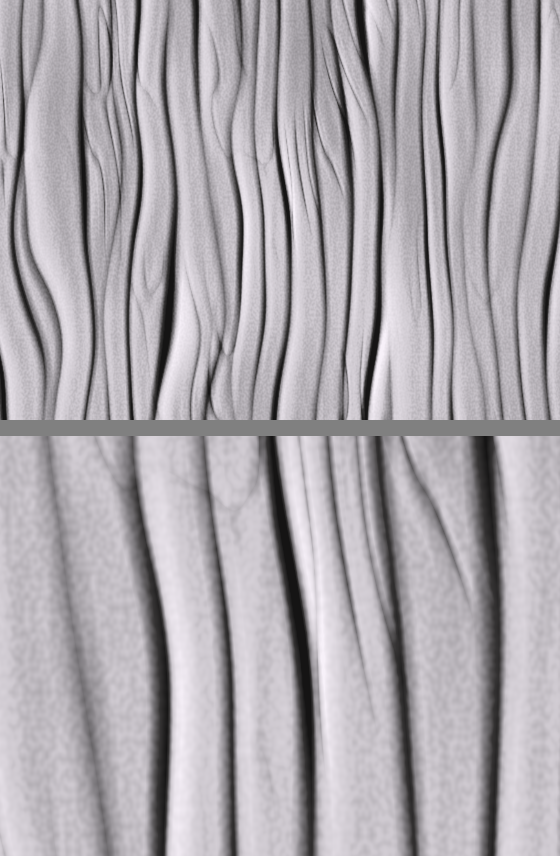
Top: the whole. Bottom: its middle third, enlarged.
This texture is drawn by a Shadertoy shader. Its source:

```glsl
// Crumpled pleated cloth: vertical rounded folds that wander, overlap and merge.
// Each fold is a bump in a height field; the highest bump wins, leaving creases.
// Slope gives light from the left, and curvature darkens creases and lifts ridges.

#define FOLDS 15.0        // folds per canvas height
#define WANDER 0.75       // sideways drift of single folds
#define MERGE 1.15        // how much folds rise and sink along their length
#define WRINKLE 0.20      // depth of small creases
#define BASE_TONE 0.69
#define SIDE_LIGHT 0.42
#define CREASE_DARK 1.05
#define RIDGE_LIGHT 0.60
#define GRAIN 0.075
#define TINT vec3(1.010, 0.985, 1.018)

float hash(vec2 p)
{
    vec3 q = fract(p.xyx * 0.1031);
    q += dot(q, q.yzx + 33.33);
    return fract((q.x + q.y) * q.z);
}

vec2 gradient(vec2 cell)
{
    float angle = 6.28318 * hash(cell + 71.0);
    return vec2(cos(angle), sin(angle));
}

// Gradient noise, roughly -0.6 to 0.6
float noise(vec2 p)
{
    vec2 c = floor(p), f = p - c;
    vec2 u = f * f * f * (f * (f * 6.0 - 15.0) + 10.0);
    vec2 e = vec2(1.0, 0.0);
    float low = mix(dot(gradient(c), f),
                    dot(gradient(c + e.xy), f - e.xy), u.x);
    float high = mix(dot(gradient(c + e.yx), f - e.yx),
                     dot(gradient(c + e.xx), f - e.xx), u.x);
    return mix(low, high, u.y);
}

// Height of the cloth; x counts folds, y is in canvas heights
float clothHeight(vec2 p)
{
    float cell = floor(p.x);
    float top = -10.0;
    for (int k = -2; k <= 2; k++)
    {
        float id = cell + float(k);
        float lane = id * 3.71 + 0.4;
        float center = id + 0.5 + 0.4 * (hash(vec2(id, 3.0)) - 0.5)
                     + WANDER * noise(vec2(lane, p.y * 2.3));
        float width = 0.50 + 0.32 * hash(vec2(id, 9.0))
                    + 0.22 * noise(vec2(lane + 40.3, p.y * 3.1));
        float lift = 0.5 * hash(vec2(id, 17.0))
                   + MERGE * noise(vec2(lane + 90.7, p.y * 1.8));
        // Uneven sides: one flank is steeper than the other
        float skew = 0.35 * (hash(vec2(id, 29.0)) - 0.4);
        float d = p.x - center;
        float t = abs(d) / (width * (1.0 - skew * sign(d)));
        top = max(top, lift - 0.8 * t * t * t);
    }

    // Small slanted creases, gathered in patches
    float patchy = smoothstep(-0.05, 0.35, noise(vec2(p.x * 0.35, p.y * 2.2) + 13.0));
    float ripple = noise(vec2(p.x * 1.3 + p.y * 1.5, p.y * 3.2) + 51.0);
    float crease = max(0.0, 1.0 - abs(ripple) * 7.0);
    float swell = noise(vec2(p.x * 2.1, p.y * 2.7) + 27.0);
    return top + patchy * WRINKLE * (0.7 * swell - crease * crease);
}

void mainImage(out vec4 fragColor, in vec2 fragCoord)
{
    vec2 uv = fragCoord / iResolution.y;

    // Broad warp varies the spacing and bends neighbours together
    vec2 p = vec2(uv.x * FOLDS, uv.y);
    p.x += 1.1 * noise(uv * vec2(4.3, 1.1) + 5.0)
         + 0.25 * noise(uv * vec2(5.0, 3.5) + 33.0);

    // Height samples for slope and for narrow and wide curvature
    vec2 nearStep = vec2(0.08, 0.0);
    vec2 wideStep = vec2(0.24, 0.0);
    float mid = clothHeight(p);
    float nearLeft = clothHeight(p - nearStep);
    float nearRight = clothHeight(p + nearStep);
    float wideLeft = clothHeight(p - wideStep);
    float wideRight = clothHeight(p + wideStep);
    float slope = clamp(nearRight - nearLeft, -0.6, 0.6);
    float nearCavity = 0.5 * (nearLeft + nearRight) - mid;
    float wideCavity = 0.5 * (wideLeft + wideRight) - mid;

    // Light and shade
    float tone = BASE_TONE + SIDE_LIGHT * slope;
    tone -= CREASE_DARK * (max(wideCavity, 0.0) + max(nearCavity, 0.0));
    tone += RIDGE_LIGHT * (min(max(-wideCavity, 0.0), 0.25)
                         + min(max(-nearCavity, 0.0), 0.12));
    tone += 0.16 * noise(uv * vec2(2.6, 1.7) + 8.0);

    // Woven grain and faint lengthwise streaks
    tone += GRAIN * noise(uv * vec2(190.0, 150.0));
    tone += 0.04 * noise(uv * vec2(90.0, 14.0) + 60.0);

    // Soft shoulder for highlights, soft floor for the deepest creases
    tone -= 0.55 * max(tone - 0.80, 0.0);
    tone += 0.70 * max(0.20 - tone, 0.0);
    tone = clamp(tone, 0.08, 0.96);

    vec3 cloth = tone * mix(vec3(1.02, 0.985, 0.99), TINT, smoothstep(0.15, 0.5, tone));
    fragColor = vec4(cloth, 1.0);
}
```
